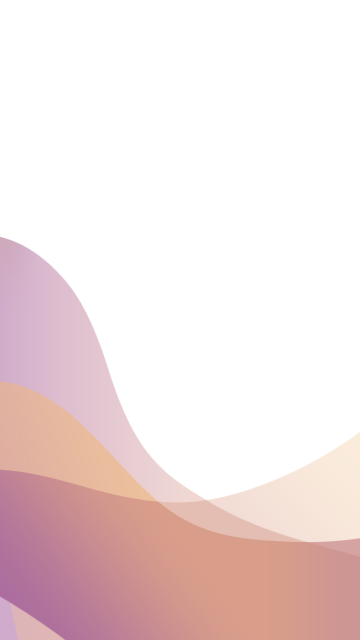
Give the GLSL for this background, as a Shadertoy shader.

```glsl
// Three translucent waves rise over a white ground from the lower edge.
// Each crest is a chain of cubic spans with smooth joints; the overlaps
// of the waves choose between soft lilac, cream, orange and rose gradients.

#define WHITE  vec3(1.0)
#define LILAC  vec3(0.815, 0.67, 0.795)
#define BLUSH  vec3(0.94, 0.845, 0.83)
#define CREAM  vec3(0.98, 0.925, 0.86)
#define SAND   vec3(0.895, 0.745, 0.70)
#define ORANGE vec3(0.925, 0.755, 0.615)
#define PEACH  vec3(0.85, 0.62, 0.54)
#define ROSE   vec3(0.805, 0.585, 0.575)
#define DUSTY  vec3(0.835, 0.64, 0.635)
#define PLUM   vec3(0.67, 0.425, 0.62)

// Cubic span between two knots, each given as (x, height, slope).
float span(float x, vec3 p, vec3 q) {
    float w = q.x - p.x;
    float t = (x - p.x) / w;
    float s = 1.0 - t;
    return s * s * ((1.0 + 2.0 * t) * p.y + t * w * p.z)
         + t * t * ((1.0 + 2.0 * s) * q.y - s * w * q.z);
}

// Tall wave that falls steeply from the left.
float tallCrest(float x) {
    vec3 shoulder = vec3(0.185, 0.559, -0.675);
    vec3 fall     = vec3(0.301, 0.423, -1.80);
    vec3 foot     = vec3(0.417, 0.288, -0.675);
    vec3 tail     = vec3(0.572, 0.219, -0.349);
    if (x < shoulder.x) return span(x, vec3(0.0, 0.630, -0.14), shoulder);
    if (x < fall.x) return span(x, shoulder, fall);
    if (x < foot.x) return span(x, fall, foot);
    if (x < tail.x) return span(x, foot, tail);
    return span(x, tail, vec3(1.0, 0.130, -0.163));
}

// Middle wave that levels out to the right.
float middleCrest(float x) {
    vec3 shoulder = vec3(0.231, 0.335, -0.53);
    vec3 foot     = vec3(0.440, 0.216, -0.47);
    vec3 trough   = vec3(0.787, 0.154, -0.03);
    if (x < shoulder.x) return span(x, vec3(0.0, 0.404, -0.05), shoulder);
    if (x < foot.x) return span(x, shoulder, foot);
    if (x < trough.x) return span(x, foot, trough);
    return span(x, trough, vec3(1.0, 0.159, 0.085));
}

// Low wave that climbs again on the right.
float lowCrest(float x) {
    vec3 slope  = vec3(0.231, 0.240, -0.16);
    vec3 trough = vec3(0.475, 0.215, -0.017);
    vec3 climb  = vec3(0.741, 0.245, 0.22);
    if (x < slope.x) return span(x, vec3(0.0, 0.266, -0.03), slope);
    if (x < trough.x) return span(x, slope, trough);
    if (x < climb.x) return span(x, trough, climb);
    return span(x, climb, vec3(1.0, 0.3255, 0.42));
}

// Smooth coverage of the side where d is positive.
float cover(float d) {
    return clamp(d / max(fwidth(d), 1e-5) + 0.5, 0.0, 1.0);
}

void mainImage(out vec4 fragColor, in vec2 fragCoord) {
    vec2 uv = fragCoord / iResolution.xy;
    float x = uv.x, y = uv.y;

    // Coverage of the waves and of the corner below them
    float tall   = cover(tallCrest(x) - y);
    float middle = cover(middleCrest(x) - y);
    float low    = cover(lowCrest(x) - y);
    float corner = cover(0.068 - 0.33 * x - 0.25 * x * x - y);
    float sliver = cover(0.051 - 0.41 * y - x);

    // Gradients of the single and overlapping layers
    vec3 veil = mix(LILAC, BLUSH, pow(clamp(x / 0.52, 0.0, 1.0), 0.8));
    veil = mix(veil, vec3(0.81, 0.665, 0.74),
               smoothstep(0.5, 0.64, y) * (1.0 - smoothstep(0.0, 0.12, x)));
    vec3 cream = mix(BLUSH, CREAM, smoothstep(0.35, 1.2, x + 1.5 * (y - 0.2)));
    vec3 amber = mix(vec3(0.865, 0.67, 0.635), ORANGE,
                     smoothstep(-0.15, 0.4, x + 0.6 * (y - 0.33)));
    vec3 body = mix(PLUM, PEACH, smoothstep(-0.05, 0.65, x + 1.3 * (y - 0.07)));
    body = mix(body, ROSE, smoothstep(0.7, 1.0, x));
    body = mix(DUSTY, body, tall);

    // Compose from back to front
    vec3 color = mix(mix(WHITE, cream, low), mix(veil, SAND, low), tall);
    color = mix(color, mix(amber, body, low), middle);
    vec3 pale = mix(vec3(0.865, 0.70, 0.73), vec3(0.88, 0.72, 0.70), x / 0.18);
    color = mix(color, mix(pale, LILAC, sliver), corner);

    fragColor = vec4(color, 1.0);
}
```
